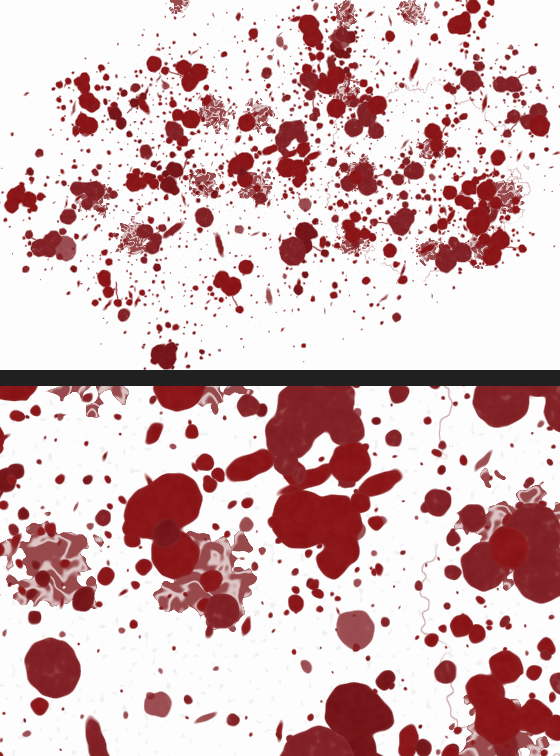
Top: the whole. Bottom: its middle third, enlarged.
Write a Shadertoy shader that draws this pattern.

```glsl
const float TAU = 6.2832;
const vec3 PAPER   = vec3(0.993);
const vec3 BLOOD   = vec3(0.54, 0.085, 0.095);
const vec3 DARK    = vec3(0.46, 0.085, 0.10);
const vec3 MOTTLED = vec3(0.51, 0.13, 0.15);
const vec3 FADED   = vec3(0.57, 0.25, 0.26);
const vec2 CENTRE  = vec2(0.78, 0.54);  // middle of the spatter
const vec2 EXTENT  = vec2(0.82, 0.52);  // its half axes
const float TILT   = 0.20;
const float SPLAT_CELL = 0.145;
const float STAIN_CELL = 0.21;
const float SOFTNESS   = 0.65;
const vec2 HOT_SPOTS[5] = vec2[5](vec2(0.44, 0.76), vec2(0.92, 0.80),
    vec2(0.83, 0.53), vec2(1.22, 0.42), vec2(0.55, 0.50));

vec3 hash3(vec2 p) {
    vec3 q = fract(p.xyx * vec3(0.1031, 0.1030, 0.0973));
    q += dot(q, q.yxz + 33.33);
    return fract((q.xxy + q.yzz) * q.zyx);
}
vec2 direction(float turn) { return vec2(cos(turn * TAU), sin(turn * TAU)); }
float corner(vec2 cell, vec2 offset) { return dot(direction(hash3(cell + 91.0).x), offset); }
float gradientNoise(vec2 p) {
    vec2 i = floor(p), f = fract(p), e = vec2(1.0, 0.0);
    vec2 u = f * f * f * (f * (f * 6.0 - 15.0) + 10.0);
    return mix(mix(corner(i, f), corner(i + e, f - e), u.x),
               mix(corner(i + e.yx, f - e.yx), corner(i + 1.0, f - 1.0), u.x), u.y);
}
float cover(float d) { return clamp(0.5 - d * iResolution.y * SOFTNESS, 0.0, 1.0); }
float smoothMin(float a, float b, float k) {
    float h = max(k - abs(a - b), 0.0) / k;
    return min(a, b) - h * h * k * 0.25;
}
float segment(vec2 p, vec2 a, vec2 b) {
    vec2 ab = b - a;
    return length(p - a - ab * clamp(dot(p - a, ab) / dot(ab, ab), 0.0, 1.0));
}

// Local density: tilted oval plus hot spots
float spread(vec2 p) {
    vec2 q = p - CENTRE, axis = vec2(cos(TILT), sin(TILT));
    q = vec2(dot(q, axis), dot(q, vec2(-axis.y, axis.x)));
    float hot = 0.0;
    for (int i = 0; i < 5; i++) {
        vec2 v = p - HOT_SPOTS[i];
        hot += exp(-dot(v, v) / 0.014);
    }
    return (1.0 - smoothstep(0.68, 1.08, length(q / EXTENT))) * (0.75 + 1.2 * hot);
}

// Jittered grid: places the k-th neighbour, tells whether it is present
bool scatter(vec2 p, float cell, float chance, float seed, int k, out vec2 id, out vec2 centre) {
    id = floor(p / cell) + vec2(k % 3 - 1, k / 3 - 1);
    vec3 a = hash3(id + seed);
    centre = (id + 0.15 + 0.7 * a.xy) * cell;
    return a.z < chance * spread(centre);
}
vec3 ink(vec2 p, float tone, float d) {
    float grain = gradientNoise(p * 60.0) + 0.8 * gradientNoise(p * 170.0);
    vec3 mottled = mix(MOTTLED, FADED, smoothstep(0.2, 0.9, grain));
    vec3 c = tone < 0.5 ? BLOOD : (tone < 0.64 ? DARK : mottled);
    return mix(c + 0.025 * grain, FADED, 0.3 * smoothstep(-0.003, 0.0, d));
}

// Single drops, a few drawn out into streaks
void drops(inout vec3 col, vec2 p, float cell, float chance, vec2 radii, float stretch, float seed) {
    vec2 id, centre;
    for (int k = 0; k < 9; k++) {
        if (!scatter(p, cell, chance, seed, k, id, centre)) continue;
        vec3 b = hash3(id + seed + 47.0);
        vec2 axis = direction(0.05 + 0.3 * b.y), v = p - centre;
        v = vec2(dot(v, axis), dot(v, vec2(-axis.y, axis.x)));
        v.x /= 1.0 + 0.2 * b.z + stretch * pow(b.z, 14.0);
        float d = length(v) - mix(radii.x, radii.y, b.x * b.x);
        float tone = fract(b.x * 17.0 + b.y * 5.0);
        col = mix(col, ink(p, tone, d), cover(d) * (tone > 0.86 ? 0.8 : 1.0));
    }
}

// Merged lobes with satellites, one joined by a thin thread
void splats(inout vec3 col, vec2 p) {
    vec2 id, centre;
    for (int k = 0; k < 9; k++) {
        if (!scatter(p, SPLAT_CELL, 0.78, 211.0, k, id, centre)) continue;
        float d = 1.0;
        for (int n = 0; n < 18; n++) {
            vec3 h = hash3(id * 7.0 + float(n) * 13.0 + 5.0);
            bool lobe = n < 4;
            float reach = lobe ? 0.038 * sqrt(h.x) : mix(0.035, 0.085, h.x);
            float r = lobe ? mix(0.012, 0.027, h.z) : mix(0.002, 0.010, h.z * h.z);
            vec2 spot = centre + reach * direction(h.y);
            if (n == 4) d = min(d, segment(p, centre, spot) - 0.0014);
            float blob = length(p - spot) - (n == 4 ? 0.011 : r);
            d = lobe ? smoothMin(d, blob, 0.006) : min(d, blob);
        }
        vec3 a = hash3(id + 3.0);
        col = mix(col, ink(p, a.x, d), cover(d));
    }
}

// Pale, swirled stains with ragged outlines
void stains(inout vec3 col, vec2 p) {
    vec2 id, centre;
    float warp = gradientNoise(p * 45.0), fine = gradientNoise(p * 110.0);
    float swirl = abs(gradientNoise(p * 48.0 + 1.2 * warp) + 0.3 * fine);
    float pigment = 0.3 + 0.65 * smoothstep(0.02, 0.22, swirl);
    for (int k = 0; k < 9; k++) {
        if (!scatter(p, STAIN_CELL, 0.85, 367.0, k, id, centre)) continue;
        float d = length(p - centre) - mix(0.028, 0.046, hash3(id).x) + 0.035 * warp + 0.02 * fine;
        col = mix(col, FADED, cover(d) * max(pigment, 0.8 * smoothstep(-0.004, 0.0, d)));
    }
}

// Broken hairline around an open patch
void hairline(inout vec3 col, vec2 p) {
    float wobble = 0.35 * gradientNoise(p * 9.0) + 0.18 * gradientNoise(p * 32.0) + 0.08 * gradientNoise(p * 90.0);
    float ring = length((p - vec2(1.14, 0.52)) / vec2(0.25, 0.24)) - 1.0 + wobble;
    float d = abs(ring) / max(fwidth(ring) * iResolution.y, 0.001) - 0.0003;
    col = mix(col, FADED, 0.6 * smoothstep(-0.3, 0.1, gradientNoise(p * 13.0 + 7.0)) * cover(d));
}

void mainImage(out vec4 fragColor, in vec2 fragCoord) {
    vec2 p = fragCoord / iResolution.y;
    float dust = smoothstep(0.3, 0.5, gradientNoise(p * 150.0)) * min(spread(p), 1.0);
    vec3 col = PAPER - 0.05 * dust;
    vec2 rough = p + 0.003 * vec2(gradientNoise(p * 75.0), gradientNoise(p * 75.0 + 31.0));
    hairline(col, p);
    stains(col, p);
    drops(col, rough, 0.019, 0.36, vec2(0.0010, 0.0042), 3.0, 17.0);
    drops(col, rough, 0.044, 0.48, vec2(0.0035, 0.0120), 3.0, 59.0);
    splats(col, rough);
    drops(col, rough, 0.125, 0.55, vec2(0.0130, 0.0380), 0.0, 131.0);
    fragColor = vec4(clamp(col, 0.0, 1.0), 1.0);
}
```
